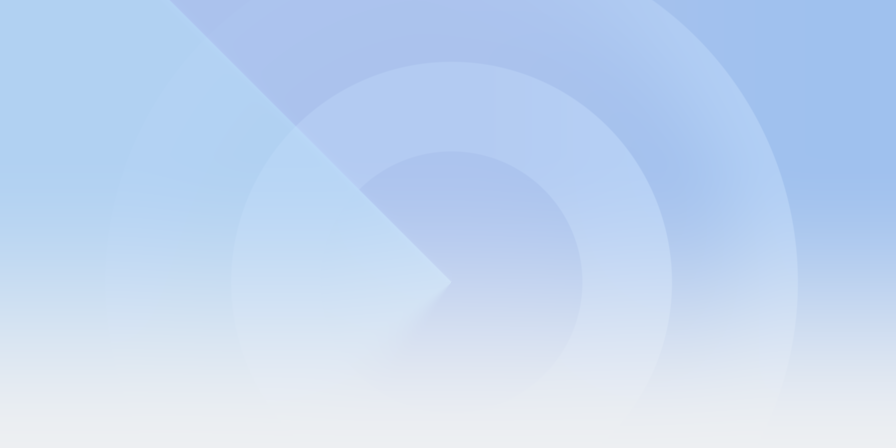
Reproduce this background procedurally as a Shadertoy shader.

```glsl
const vec2 CENTER = vec2(1.008, 0.370);   // in canvas heights
const float INNER_RADIUS = 0.292;
const float MIDDLE_RADIUS = 0.492;
const float OUTER_RADIUS = 0.773;

const vec3 WEDGE_BLUE = vec3(0.695, 0.820, 0.950);
const vec3 SOFT_BLUE = vec3(0.670, 0.762, 0.930);
const vec3 DEEP_BLUE = vec3(0.625, 0.755, 0.932);
const vec3 RING_LIGHT = vec3(0.800, 0.895, 1.000);
const vec3 MIST = vec3(0.930, 0.938, 0.950);

const float MIST_TOP = 0.66;
const float MIST_BOTTOM = -0.03;
const float WEDGE_START = 2.356;          // sharp upper side, radians
const float WEDGE_END = 3.927;            // soft lower side, radians
const float WEDGE_SOFTNESS = 0.28;
const float MIDDLE_RING_GLOW = 0.34;
const float OUTER_RING_GLOW = 0.38;
const float TAU = 6.2831853;

// Antialiased disc coverage
float disc(float dist, float radius, float pixel) {
    return 1.0 - smoothstep(radius - pixel, radius + pixel, dist);
}

// Quarter sector: crisp along its upper side, feathered along its lower side
float wedgeMask(vec2 p, float pixel) {
    float angle = mod(atan(p.y, p.x) + TAU, TAU);
    vec2 sideNormal = vec2(-sin(WEDGE_START), cos(WEDGE_START));
    float upper = smoothstep(-pixel, pixel, dot(p, sideNormal));
    float lower = 1.0 - smoothstep(WEDGE_END - WEDGE_SOFTNESS,
                                   WEDGE_END + WEDGE_SOFTNESS, angle);
    return upper * lower;
}

void mainImage(out vec4 fragColor, in vec2 fragCoord) {
    vec2 uv = fragCoord / iResolution.y;
    float pixel = 1.0 / iResolution.y;
    vec2 p = uv - CENTER;
    float dist = length(p);
    float wedge = wedgeMask(p, pixel);

    // Base sky with the pale wedge
    vec3 sky = mix(SOFT_BLUE, DEEP_BLUE, smoothstep(1.0, 1.85, uv.x));
    vec3 color = mix(sky, WEDGE_BLUE, wedge);

    // Disc coverages split into rings
    float inner = disc(dist, INNER_RADIUS, pixel);
    float middle = disc(dist, MIDDLE_RADIUS, pixel);
    float outer = disc(dist, OUTER_RADIUS, pixel);

    // Outer ring brightens toward its rim, most on the right
    float rim = smoothstep(MIDDLE_RADIUS, OUTER_RADIUS, dist);
    float rightward = smoothstep(-0.1, 0.75, p.x);
    float outerGlow = OUTER_RING_GLOW * rim * mix(0.10, 1.0, rightward);
    outerGlow = mix(outerGlow, 0.06 * rim, wedge);
    color = mix(color, RING_LIGHT, outerGlow * (outer - middle));

    // Middle ring, fainter inside the wedge
    float middleGlow = MIDDLE_RING_GLOW * mix(0.75, 1.25, smoothstep(0.0, 0.5, p.x));
    middleGlow = mix(middleGlow, 0.22, wedge);
    color = mix(color, RING_LIGHT, middleGlow * (middle - inner));

    // Inner disc, lit near the wedge tip
    float tipGlow = mix(0.04, 0.20 + 0.18 * (1.0 - dist / INNER_RADIUS), wedge);
    color = mix(color, RING_LIGHT, tipGlow * inner);

    // Fine highlight along the wedge side
    float sideDistance = abs(p.x + p.y) * 0.7071;
    float highlight = exp(-sideDistance / 0.006) * step(p.x, 0.0) * step(0.0, p.y);
    color += 0.012 * highlight;

    // Mist rising from the bottom
    float mist = 1.0 - smoothstep(MIST_BOTTOM, MIST_TOP, uv.y);
    fragColor = vec4(mix(color, MIST, mist), 1.0);
}
```
